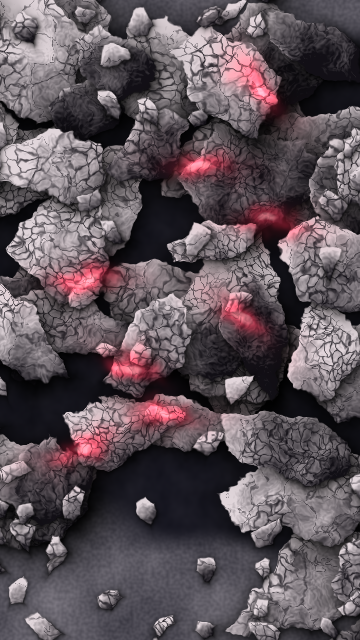
A WebGL 2 fragment shader for this texture:

```glsl
#version 300 es
precision highp float;
uniform vec2 u_resolution;
out vec4 fragColor;

const float TAU = 6.28318;
const vec2 LIGHT = vec2(-0.5, 0.866);
const vec3 SOOT = vec3(0.07, 0.06, 0.085);
const vec3 ASH = vec3(0.81, 0.77, 0.79);

vec2 hash2(vec2 p) {
  vec3 q = fract(p.xyx * vec3(0.1031, 0.1030, 0.0973));
  q += dot(q, q.yzx + 33.33);
  return fract((q.xx + q.yz) * q.zy);
}

mat2 rotation(float a) {
  return mat2(cos(a), sin(a), -sin(a), cos(a));
}

float cornerSlope(vec2 cell, vec2 offset) {
  float a = TAU * hash2(cell).x;
  return dot(vec2(cos(a), sin(a)), offset);
}

float gradientNoise(vec2 p) {
  vec2 i = floor(p), f = fract(p);
  vec2 u = f * f * f * (f * (f * 6.0 - 15.0) + 10.0), e = vec2(1, 0);
  float low = mix(cornerSlope(i, f), cornerSlope(i + e.xy, f - e.xy), u.x);
  float high = mix(cornerSlope(i + e.yx, f - e.yx), cornerSlope(i + e.xx, f - e.xx), u.x);
  return 1.4 * mix(low, high, u.y);
}

float fbm(vec2 p, int octaves) {
  float sum = 0.0, amp = 0.55;
  for (int i = 0; i < octaves; i++) {
    sum += amp * gradientNoise(p);
    p = rotation(0.6) * p * 2.1 + 17.0;
    amp *= 0.55;
  }
  return sum;
}

// 0 on the cracks between cells, 1 on the plates
float crackle(vec2 p, float width) {
  vec2 cell = floor(p);
  float nearest = 9.0, second = 9.0;
  for (int k = 0; k < 9; k++) {
    vec2 c = cell + vec2(k % 3 - 1, k / 3 - 1);
    float d = length(c + hash2(c) - p);
    second = min(second, max(nearest, d));
    nearest = min(nearest, d);
  }
  return smoothstep(0.0, width, second - nearest);
}

// Irregular convex polygon
float shardDistance(vec2 q, vec2 seed, float radius) {
  float d = -9.0;
  for (int i = 0; i < 6; i++) {
    vec2 h = hash2(seed + float(i) * 7.3);
    float a = (float(i) + 0.7 * (h.x - 0.5)) * TAU / 6.0;
    d = max(d, dot(q, vec2(cos(a), sin(a))) - radius * mix(0.65, 1.1, h.y));
  }
  return d;
}

// Brightness of a burnt surface: dust, plates, fissures, lit rim and grain
float shardTone(vec2 q, vec2 local, float d, vec2 rnd, float ash, float size) {
  vec2 s = local + rnd * 37.0;
  float facing = dot(q, LIGHT) / size;
  float dust = fbm(s * 9.0, 4);
  float plates = crackle(s / mix(0.021, 0.034, rnd.x) + 0.6 * dust, 0.28);
  float fissures = crackle(s * 9.0 + 0.8 * dust, 0.07);
  float tone = mix(0.2, 0.92, ash) + 0.5 * dust + 0.28 * facing;
  tone += exp(d / 0.012) * (0.1 + 0.3 * clamp(facing * 2.0, -1.0, 1.0));
  tone *= mix(1.0, mix(0.35, 1.1, plates), smoothstep(-0.4, 0.3, gradientNoise(s * 6.0 + 5.0)));
  tone *= mix(0.55, 1.0, fissures);
  return max(tone + 0.16 * gradientNoise(s * 110.0), 0.0);
}

float pileMask(vec2 p) {
  float bottom = p.y - 0.42 + 0.26 * p.x + 0.12 * gradientNoise(p * 3.0);
  return smoothstep(-0.05, 0.05, bottom) * smoothstep(1.74, 1.62, p.y);
}

// Paints one scattered layer of shards with their shadows
vec3 paintShards(vec3 color, vec2 p, float cellSize, float layer, float aa) {
  bool crumbs = cellSize < 0.15;
  vec2 shift = vec2(layer * 11.3, layer * 5.7);
  vec2 warp = vec2(fbm(p * 9.0 + shift, 4), fbm(p * 9.0 - shift, 4));
  vec2 w = p + warp * (crumbs ? 0.02 : 0.035);
  vec2 grid = floor(w / cellSize + shift);
  for (int k = 0; k < 9; k++) {
    vec2 cell = grid + vec2(k / 3 - 1, k % 3 - 1);
    vec2 rnd = hash2(cell + 3.1), kind = hash2(cell + 61.7);
    vec2 center = (cell + 0.2 + 0.6 * rnd - shift) * cellSize;
    vec2 q = w - center;
    float pile = pileMask(center);
    float chance = crumbs ? mix(0.32, 0.1, pile) : mix(0.12, 0.83, pile);
    if (kind.x > chance || length(q) > 1.2 * cellSize) continue;

    float stretch = mix(1.0, 1.45, rnd.y);
    vec2 local = rotation(TAU * fract(rnd.x * 7.0 + rnd.y)) * q;
    float radius = cellSize * mix(0.3, 0.48, fract(kind.y * 13.0));
    float d = shardDistance(local / vec2(stretch, 1.0 / stretch), cell, radius);
    float away = 0.6 - 0.4 * dot(q, LIGHT) / (length(q) + 0.001);
    color *= 1.0 - 0.85 * away * exp(-max(d, 0.0) / (0.09 * cellSize));
    if (d < aa) {
      float ash = crumbs ? 0.5 + 0.4 * kind.y : kind.y;
      float tone = shardTone(q, local, d, rnd, ash, radius);
      color = mix(color, mix(SOOT, ASH, min(tone, 1.1)), smoothstep(aa, -aa, d));
    }
  }
  return color;
}

// Glowing streaks, strongest at their centres
float emberGlow(vec2 p) {
  vec2 w = p + 0.05 * vec2(fbm(p * 8.0, 3), fbm(p * 8.0 + 40.0, 3));
  float glow = 0.0;
  for (int i = 0; i < 8; i++) {
    vec2 h = hash2(vec2(i, 4.0) * 3.7);
    float height = pow((float(i) + 0.6 * h.y) / 8.0, 1.3);
    vec2 q = rotation(1.8 * (h.y - 0.5)) * (w - vec2(0.1 + 0.85 * h.x, mix(0.52, 1.6, height)));
    float r2 = dot(q / vec2(0.085, 0.035), q / vec2(0.085, 0.035));
    glow = max(glow, 0.75 * exp(-r2) + 0.25 * exp(-0.25 * r2));
  }
  return glow;
}

void main() {
  vec2 p = gl_FragCoord.xy / u_resolution.x;
  float aa = 1.0 / u_resolution.x;

  // Dusty ground, with dark hollows under the pile
  float ground = 0.38 + 0.25 * fbm(p * 4.0, 5) + 0.07 * gradientNoise(p * 100.0);
  float hollow = 0.06 + 0.06 * fbm(p * 12.0, 3);
  vec3 color = mix(SOOT, ASH, mix(ground, hollow, pileMask(p))) + vec3(-0.01, 0.0, 0.015);

  // Large shards first, crumbs last
  for (int i = 0; i < 4; i++) {
    color = paintShards(color, p, 0.46 - 0.055 * float(i), float(i) + 1.0, aa);
  }
  color = paintShards(color, p, 0.085, 6.0, aa);

  // Embers tint the ash and add their own light
  float glow = emberGlow(p);
  color *= mix(vec3(1.0), vec3(1.1, 0.6, 0.66), min(glow * 1.3, 1.0));
  color += glow * glow * vec3(0.5, 0.1, 0.17);
  color += smoothstep(0.85, 1.0, glow) * vec3(0.1, 0.22, 0.18);
  fragColor = vec4(clamp(color, 0.0, 1.0), 1.0);
}
```
